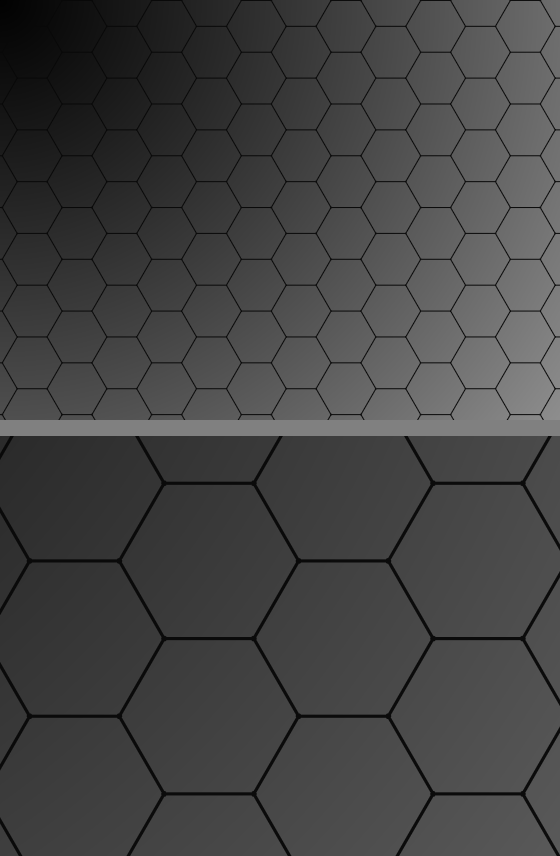
Top, the full canvas; bottom, a detail of the centre.
A Shadertoy shader for this pattern:

```glsl
// A mesh of flat-topped hexagons in fine dark lines over a grey radial ramp.
// The nearest centre of two staggered grids gives the cell, and a hexagon
// distance gives its outline. The ramp brightens away from the top left corner.

// Lengths are in units of the canvas height.
const float CELL_HEIGHT = 0.12326;            // flat side to flat side
const vec2  CELL_CENTRE = vec2(0.1833, 0.9373);
const float LINE_WIDTH = 0.0025;
const float JOINT_RADIUS = 0.0023;            // small dot where lines meet
const vec3  LINE_COLOUR = vec3(0.03);
const float LINE_OPACITY = 0.95;
const float RAMP_START = 0.005;
const float RAMP_LINEAR = 0.45;
const float RAMP_CURVE = 0.10;
const float SQRT3 = 1.7320508;

// Offset from the nearest hexagon centre.
vec2 hexCell(vec2 p) {
    vec2 period = CELL_HEIGHT * vec2(SQRT3, 1.0);
    vec2 a = mod(p + 0.5 * period, period) - 0.5 * period;
    vec2 b = mod(p, period) - 0.5 * period;
    return dot(a, a) < dot(b, b) ? a : b;
}

// Distance from a point inside the cell to its outline.
float outlineDistance(vec2 cell) {
    vec2 q = abs(cell);
    return 0.5 * CELL_HEIGHT - max(q.y, dot(q, vec2(0.5 * SQRT3, 0.5)));
}

// Distance to the nearest corner of the cell.
float cornerDistance(vec2 cell) {
    vec2 q = abs(cell);
    float side = CELL_HEIGHT / SQRT3;
    return min(length(q - vec2(side, 0.0)),
               length(q - 0.5 * vec2(side, CELL_HEIGHT)));
}

// Antialiased fill of everything nearer than the given radius.
float coverage(float dist, float radius, float pixel) {
    return clamp(0.5 + (radius - dist) / pixel, 0.0, 1.0);
}

// Grey level by distance from the top left corner, 1 at the far corner.
vec3 background(vec2 p, float aspect) {
    float r = length(p - vec2(0.0, 1.0)) / length(vec2(aspect, 1.0));
    return vec3(RAMP_START + r * (RAMP_LINEAR + RAMP_CURVE * r));
}

void mainImage(out vec4 fragColor, in vec2 fragCoord) {
    vec2 p = fragCoord / iResolution.y;
    float pixel = 1.0 / iResolution.y;
    vec2 cell = hexCell(p - CELL_CENTRE);

    float line = coverage(outlineDistance(cell), 0.5 * LINE_WIDTH, pixel);
    float joint = coverage(cornerDistance(cell), JOINT_RADIUS, pixel);
    float ink = LINE_OPACITY * max(line, joint);

    vec3 colour = background(p, iResolution.x / iResolution.y);
    fragColor = vec4(mix(colour, min(colour, LINE_COLOUR), ink), 1.0);
}
```
